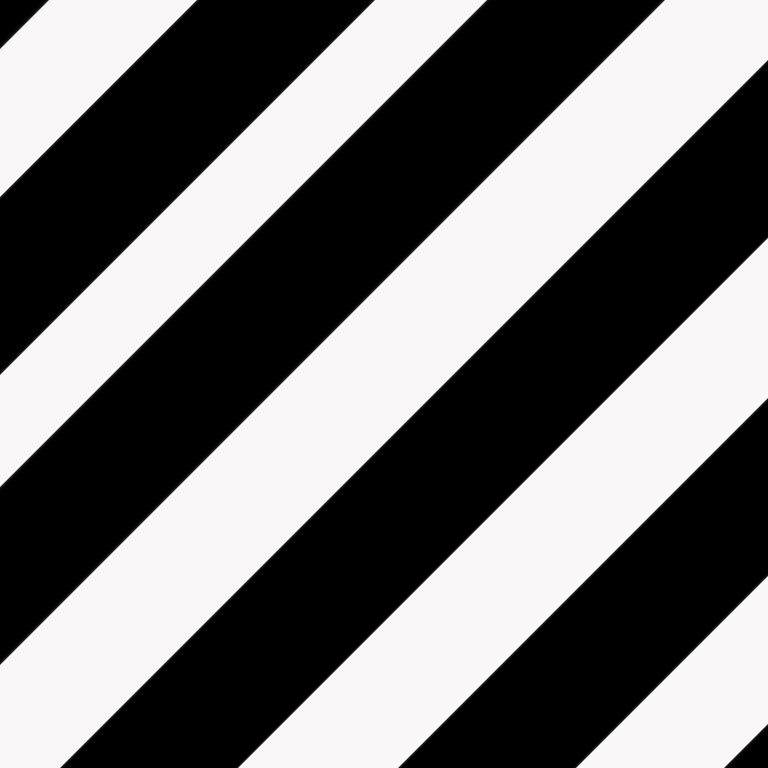
A WebGL 2 fragment shader for this pattern:

```glsl
#version 300 es
precision highp float;

uniform vec2 u_resolution;
out vec4 fragColor;

const vec3 PAPER = vec3(0.975, 0.970, 0.974);
const vec3 INK = vec3(0.0);
const vec3 RIM = vec3(0.10);

// Diagonal positions are measured as x plus distance from the top edge.
const int STRIPES = 6;
const float FIRST_CENTRE = -0.052;
const float PITCH = 0.4221;
const float SHIFT[STRIPES] = float[](0.0, 0.0023, -0.0422, -0.0203, -0.0023, 0.0);
const float HALF_WIDTH = 0.0819;  // across the stripe
const float RIM_WIDTH = 0.0022;
const float DIAGONAL = 0.70710678;

// Signed distance to the nearest stripe, negative inside it.
float stripeDistance(vec2 uv) {
    float along = uv.x + 1.0 - uv.y;
    float nearest = 1e3;
    for (int i = 0; i < STRIPES; i++) {
        float centre = FIRST_CENTRE + PITCH * float(i) + SHIFT[i];
        nearest = min(nearest, abs(along - centre) * DIAGONAL - HALF_WIDTH);
    }
    return nearest;
}

void main() {
    vec2 uv = gl_FragCoord.xy / u_resolution;
    float soft = 0.7 / min(u_resolution.x, u_resolution.y);
    float d = stripeDistance(uv);

    // Black core, thin grey rim, pale ground.
    vec3 color = mix(INK, RIM, smoothstep(-soft, soft, d + RIM_WIDTH));
    color = mix(color, PAPER, smoothstep(-soft, soft, d));
    fragColor = vec4(color, 1.0);
}
```
